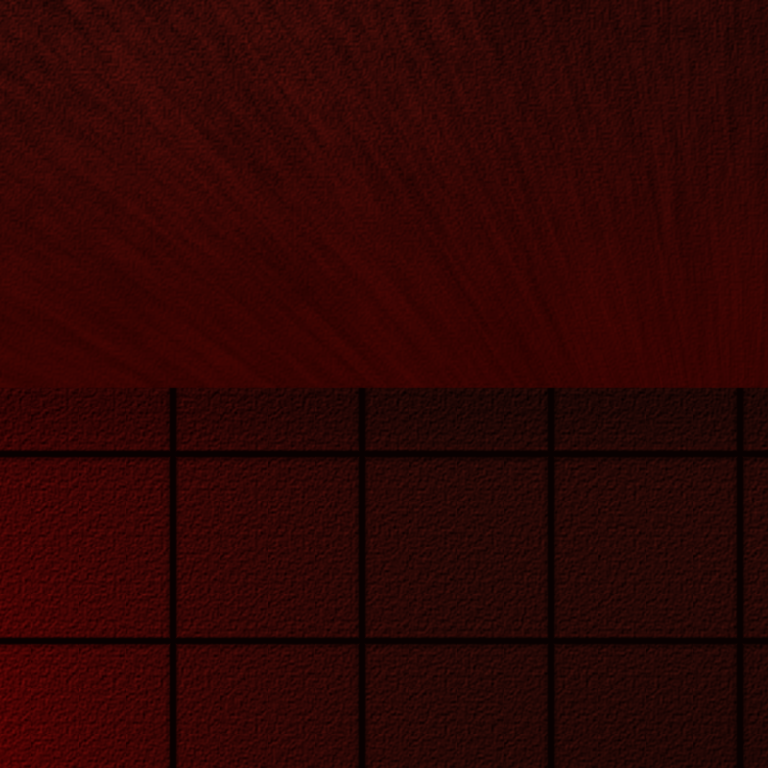
A Shadertoy shader for this texture:

```glsl
// A dim red room corner: a brushed wall above, square tiles with dark grout below.
// The wall's streaks are value noise in polar coordinates around a low focus;
// the tiles use a repeated grid, embossed noise and a left-hand red glow.

const float HORIZON = 0.495;
const vec2 STREAK_FOCUS = vec2(0.97, 0.043);
const vec2 TILE_PITCH = vec2(0.2461, 0.2435);
const vec2 GROUT_ORIGIN = vec2(0.2253, 0.1654);
const float GROUT_HALF_WIDTH = 0.0042;
const float GRAIN_SCALE = 300.0;
const float WEAVE_SCALE = 260.0;
const vec3 WALL_LOW = vec3(0.215, 0.012, 0.006);
const vec3 WALL_HIGH = vec3(0.212, 0.036, 0.024);
const vec3 TILE_LEFT = vec3(0.245, 0.016, 0.014);
const vec3 TILE_RIGHT = vec3(0.148, 0.030, 0.020);
const vec3 GROUT_COLOR = vec3(0.035, 0.003, 0.002);
const vec3 HIGHLIGHT = vec3(0.17, 0.07, 0.05);

float hash(vec2 p) {
    vec3 q = fract(vec3(p.xyx) * 0.1031);
    q += dot(q, q.yzx + 33.33);
    return fract((q.x + q.y) * q.z);
}

float noise(vec2 p) {
    vec2 cell = floor(p);
    vec2 f = fract(p);
    f = f * f * (3.0 - 2.0 * f);
    float low = mix(hash(cell), hash(cell + vec2(1, 0)), f.x);
    float high = mix(hash(cell + vec2(0, 1)), hash(cell + vec2(1, 1)), f.x);
    return mix(low, high, f.y);
}

// Noise lit from the upper left, centred on zero.
float emboss(vec2 p) {
    return noise(p) - noise(p + vec2(0.55, -0.65));
}

vec3 wall(vec2 uv) {
    vec2 d = uv - STREAK_FOCUS;
    vec2 polar = vec2(atan(d.x, d.y) + 4.0, length(d));
    float fine = noise(polar * vec2(210.0, 38.0)) - 0.5;
    float brush = noise(polar * vec2(85.0, 7.0) + 17.0) - 0.5;
    float cloud = noise(polar * vec2(16.0, 5.0) + 41.0) - 0.5;
    float grain = emboss(uv * GRAIN_SCALE);

    // Contrast grows with height; the upper right falls into shade.
    float height = smoothstep(HORIZON, 1.0, uv.y);
    float shade = 1.0 - 0.22 * height * smoothstep(0.3, 1.0, uv.x);
    float relief = mix(0.35, 1.0, height) * (0.42 * fine + 0.55 * grain)
                 + 0.24 * brush + 0.12 * cloud;
    vec3 base = mix(WALL_LOW, WALL_HIGH, height) * shade;
    return base * (1.0 + 0.7 * relief) + HIGHLIGHT * 0.22 * relief;
}

vec3 tiles(vec2 uv, float pixel) {
    // Signed offset from the nearest grout line on each axis.
    vec2 grid = (uv - GROUT_ORIGIN) / TILE_PITCH;
    vec2 offset = (fract(grid + 0.5) - 0.5) * TILE_PITCH;
    vec2 gap = abs(offset);

    // Woven surface that repeats four times across a tile.
    vec2 patch_uv = fract(grid * 4.0) * TILE_PITCH / 4.0;
    float weave = mix(emboss(patch_uv * WEAVE_SCALE + 9.0),
                      emboss(uv * GRAIN_SCALE + 70.0), 0.45);

    vec3 base = mix(TILE_LEFT, TILE_RIGHT, smoothstep(-0.05, 0.65, uv.x));
    float glow = exp(-7.0 * uv.x) * (1.0 - smoothstep(0.0, 0.42, uv.y));
    base += vec3(0.055, -0.006, -0.004) * glow;
    base *= 1.0 - 0.24 * smoothstep(0.36, HORIZON, uv.y);
    base *= 1.0 - 0.13 * smoothstep(0.5, 1.0, uv.x) * smoothstep(0.3, 0.0, uv.y);
    vec3 color = base * (1.0 + 0.6 * weave) + HIGHLIGHT * 0.35 * weave;

    // Soft bevel and a faint lit rim around each dark joint.
    float edge = min(gap.x, gap.y);
    color *= mix(0.78, 1.0, smoothstep(0.003, 0.014, edge));
    float rim = exp(-pow((offset.y - 0.0075) / 0.0018, 2.0));
    color += vec3(0.045, 0.005, 0.003) * rim;
    float soft = max(pixel, 0.0018);
    float joint = 1.0 - smoothstep(GROUT_HALF_WIDTH - soft, GROUT_HALF_WIDTH + soft, edge);
    return mix(color, GROUT_COLOR, joint);
}

void mainImage(out vec4 fragColor, in vec2 fragCoord) {
    vec2 uv = fragCoord / iResolution.xy;
    float pixel = 1.0 / iResolution.y;
    float above = smoothstep(HORIZON - pixel, HORIZON + pixel, uv.y);
    vec3 color = mix(tiles(uv, pixel), wall(uv), above);
    fragColor = vec4(clamp(color, 0.0, 1.0), 1.0);
}
```
